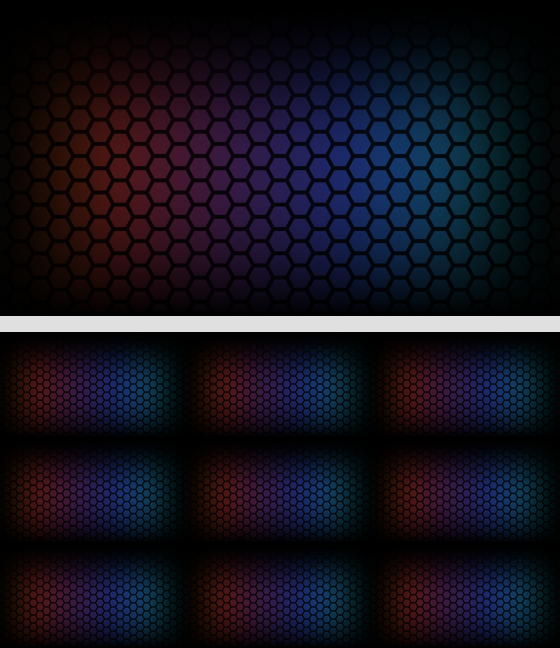
Top: one tile. Bottom: repeated 3 by 3.
Write a Shadertoy shader that draws this pattern.

```glsl
// Honeycomb of flat-topped hexagons with dark gaps, lit by a soft colour sweep.
// Two offset rectangular lattices give the hexagon distance; a cyclic spline
// gives the hue across, and a vertical glow fades to black at the seam.

const vec2  REPEATS   = vec2(14.0, 13.0);  // lattice cells across and down
const vec2  PHASE     = vec2(0.0, 0.08);   // lattice shift, in cells
const float GAP       = 0.165;             // line width, in row heights
const float GLOW_PEAK = 0.48;              // height of the brightest band
const float LINE_LOW  = 0.17;              // line brightness relative to fill
const float LINE_HIGH = 0.45;              // same, towards the hazy top

const int STOPS = 10;
const vec3 SWEEP[STOPS] = vec3[STOPS](
    vec3(0.00, 0.00, 0.00),  // dark seam
    vec3(0.16, 0.065, 0.02), // rust
    vec3(0.32, 0.09, 0.08),  // red
    vec3(0.28, 0.09, 0.17),  // wine
    vec3(0.22, 0.10, 0.26),  // plum
    vec3(0.16, 0.12, 0.33),  // violet
    vec3(0.11, 0.15, 0.41),  // indigo
    vec3(0.08, 0.22, 0.43),  // blue
    vec3(0.06, 0.24, 0.34),  // teal
    vec3(0.02, 0.12, 0.14)   // deep sea
);

// Hexagon metric: 0.5 on the border of a cell one unit high.
float hexMetric(vec2 p) {
    p = abs(p);
    return max(p.y, dot(p, vec2(0.8660, 0.5)));
}

// Metric to the nearest centre of the two interleaved lattices.
float honeycomb(vec2 cell) {
    vec2 toRegular = vec2(1.7321, 1.0);
    vec2 a = fract(cell + 0.5) - 0.5;
    vec2 b = fract(cell) - 0.5;
    return min(hexMetric(a * toRegular), hexMetric(b * toRegular));
}

// Quadratic B-spline through the cyclic colour stops.
vec3 colourSweep(float u) {
    float x = u * float(STOPS) + 0.5;
    float f = fract(x);
    int i = int(floor(x)) + STOPS;
    return SWEEP[(i - 1) % STOPS] * 0.5 * (1.0 - f) * (1.0 - f)
         + SWEEP[i % STOPS] * (0.75 - (f - 0.5) * (f - 0.5))
         + SWEEP[(i + 1) % STOPS] * 0.5 * f * f;
}

// Quick rise from the bottom, slow fade to the top, zero at both ends.
float verticalGlow(float v) {
    float below = 1.0 - min(v / GLOW_PEAK, 1.0);
    return (1.0 - below * below) * (1.0 - smoothstep(GLOW_PEAK, 1.0, v));
}

void mainImage(out vec4 fragColor, in vec2 fragCoord) {
    vec2 uv = fragCoord / iResolution.xy;

    // Hexagon coverage, softened over about one pixel
    float d = honeycomb(uv * REPEATS - PHASE) - 0.5 * (1.0 - GAP);
    float soft = 0.75 * REPEATS.y / iResolution.y;
    float fill = 1.0 - smoothstep(-soft, soft, d);

    // Light, then darker lines that blend into the haze above
    vec3 light = colourSweep(uv.x) * verticalGlow(uv.y);
    float line = mix(LINE_LOW, LINE_HIGH, smoothstep(GLOW_PEAK, 1.0, uv.y));
    fragColor = vec4(light * mix(line, 1.0, fill), 1.0);
}
```
